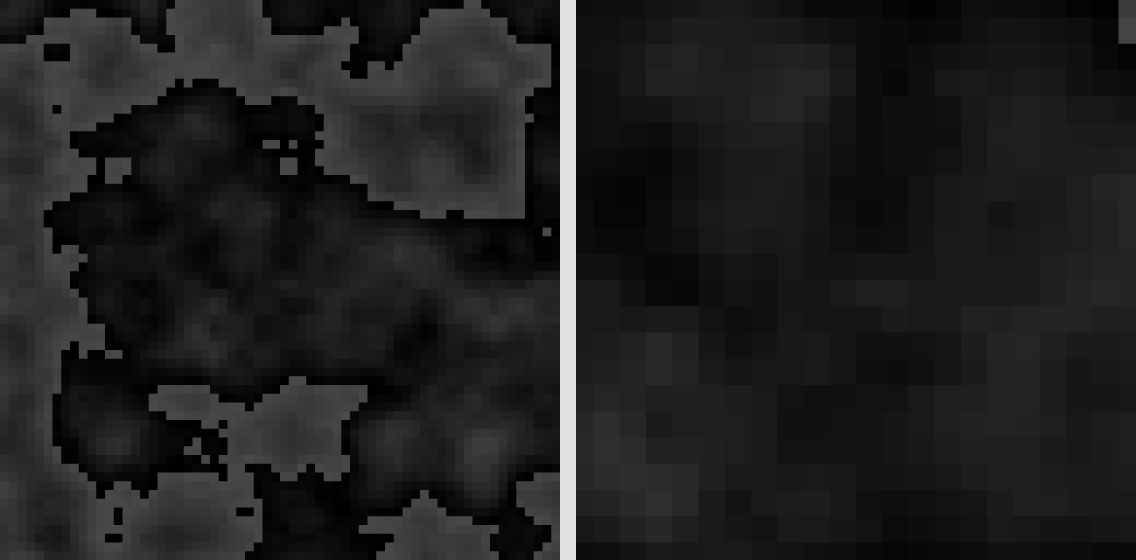
Left: the whole. Right: its middle third, enlarged.
This texture is drawn by a Shadertoy shader. Its source:

```glsl
// Blocky grey cloud noise whose value wraps around, leaving pale islands on black.

float hash(vec2 p) {
    return fract(sin(dot(p, vec2(127.1, 311.7))) * 43758.5453);
}

float valueNoise(vec2 p) {
    vec2 i = floor(p);
    vec2 f = fract(p);
    f = f * f * (3.0 - 2.0 * f);
    float bottom = mix(hash(i), hash(i + vec2(1, 0)), f.x);
    float top = mix(hash(i + vec2(0, 1)), hash(i + vec2(1, 1)), f.x);
    return mix(bottom, top, f.y);
}

// Sum of octaves, centred on zero
float clouds(vec2 p) {
    float sum = 0.0;
    float amplitude = 1.0;
    for (int octave = 0; octave < 4; octave++) {
        sum += amplitude * (valueNoise(p) - 0.5);
        p = p * 2.0 + vec2(17.3, 9.1);
        amplitude *= 0.5;
    }
    return sum;
}

// Grey of one block: values below zero wrap to the pale end
float blockGrey(vec2 block) {
    float level = 0.015 + 0.3 * clouds((block + 0.5) * 6.0 / 64.0 + 3.7);
    return mod(level, 0.285);
}

void mainImage(out vec4 fragColor, in vec2 fragCoord) {
    // 64 blocks over the canvas height
    vec2 p = fragCoord / iResolution.y * 64.0;
    float pixel = 64.0 / iResolution.y;

    // Blend the four blocks around the nearest corner over one pixel
    vec2 corner = floor(p + 0.5);
    vec2 blend = clamp((p - corner) / pixel + 0.5, 0.0, 1.0);
    float below = mix(blockGrey(corner - 1.0), blockGrey(corner - vec2(0, 1)), blend.x);
    float above = mix(blockGrey(corner - vec2(1, 0)), blockGrey(corner), blend.x);

    fragColor = vec4(vec3(mix(below, above, blend.y)), 1.0);
}
```
